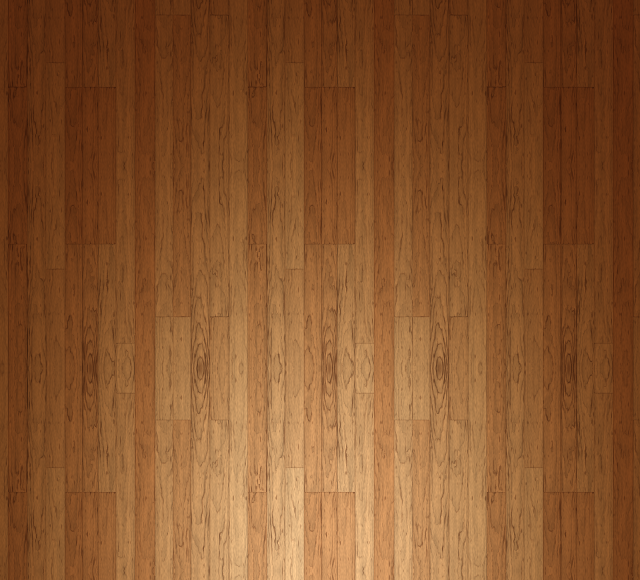
This texture is drawn by a Shadertoy shader. Its source:

```glsl
// Wooden plank floor lit by a warm pool of light at the bottom centre.
// A cell of thirteen planks repeats across and is mirrored up and down;
// gradient noise contours give the grain, with knots on the mirror axis.

const vec2 CELL = vec2(0.3737, 0.3164);    // cell width, mirrored half height
const vec2 ORIGIN = vec2(0.1016, 0.3307);  // left plank edge, mirror axis
const int PLANKS = 13;
const float SEAM_WIDTH = 0.0018;
const float GRAIN_WIDTH = 0.0022;

// Plank layout: edges across, joint heights, tones below and above the joint
const float EDGE[14] = float[14](0.0, 0.073, 0.139, 0.213, 0.293, 0.376, 0.453,
    0.526, 0.606, 0.686, 0.763, 0.843, 0.92, 1.0);
const float JOINT[13] = float[13](0.613, 0.613, 0.613, 0.123, 2.0, 0.255, 0.255,
    1.0, 0.255, 2.0, 0.613, 2.0, 0.49);
const float TONE_LOW[13] = float[13](0.65, 0.6, 0.34, 0.28, 0.8, 0.24, 0.28,
    0.4, 0.42, 0.24, 0.64, 0.33, 0.42);
const float TONE_HIGH[13] = float[13](0.82, 0.78, 0.72, 0.36, 0.8, 0.35, 0.6,
    0.4, 0.32, 0.24, 0.72, 0.33, 0.24);

float hash(vec2 p) {
    vec3 q = fract(vec3(p.xyx) * 0.1031);
    q += dot(q, q.yzx + 33.33);
    return fract((q.x + q.y) * q.z);
}

float cornerSlope(vec2 corner, vec2 offset) {
    float angle = 6.2832 * hash(corner);
    return dot(vec2(cos(angle), sin(angle)), offset);
}

// Gradient noise, roughly -0.7 to 0.7
float noise(vec2 p) {
    vec2 i = floor(p), f = fract(p);
    vec2 w = f * f * f * (f * (f * 6.0 - 15.0) + 10.0);
    vec2 e = vec2(1.0, 0.0);
    float low = mix(cornerSlope(i, f), cornerSlope(i + e, f - e), w.x);
    float high = mix(cornerSlope(i + e.yx, f - e.yx), cornerSlope(i + 1.0, f - 1.0), w.x);
    return mix(low, high, w.y);
}

// Height field whose contours are growth rings; g is in plank widths
float ringField(vec2 g, vec2 seed, float knot) {
    float shift = 0.4 * (hash(seed) - 0.5) * (1.0 - knot);
    float s = g.x - shift;
    float r = length(g * vec2(2.4, 0.6));
    float bump = knot * exp(-r * r);
    float wander = 1.6 * noise(g * vec2(1.1, 0.25) + seed);
    wander += 0.6 * noise(g * vec2(3.0, 0.8) + seed + 31.0);
    wander += 0.3 * noise(g * vec2(6.0, 2.6) + seed + 57.0);
    return 7.0 * s * s + 0.4 * g.y + wander * (1.0 - 0.7 * bump) - 2.2 * bump;
}

// Thin line of constant width along each whole contour of a field
float contourLine(float field, float width) {
    float slope = length(vec2(dFdx(field), dFdy(field))) * iResolution.x;
    float dist = abs(fract(field) - 0.5) / max(slope, 0.001);
    return 1.0 - smoothstep(0.0, width, dist);
}

// Brown ramp from shadow to highlight
vec3 woodColor(float light) {
    vec3 shadow = vec3(0.345, 0.162, 0.061);
    vec3 span = vec3(0.575, 0.57, 0.47);
    return shadow + span * pow(vec3(light), vec3(1.0, 1.08, 1.32));
}

void mainImage(out vec4 fragColor, in vec2 fragCoord) {
    vec2 p = fragCoord / iResolution.x;

    // Repeat across, mirror up and down
    vec2 tile = (p - ORIGIN) / CELL;
    float x = fract(tile.x);
    float v = abs(mod(tile.y + 1.0, 2.0) - 1.0);

    // Find the plank and its board
    int plank = 0;
    for (int i = 1; i < PLANKS; i++) plank += int(step(EDGE[i], x));
    float left = EDGE[plank], right = EDGE[plank + 1], joint = JOINT[plank];
    float upper = step(joint, v);
    float tone = mix(TONE_LOW[plank], TONE_HIGH[plank], upper);
    vec2 seed = vec2(float(plank) * 17.3 + 5.0, upper * 41.7 + 9.0);
    float knot = plank % 6 == 1 ? 1.0 - upper : 0.0;

    // Light pool and plank tint
    vec2 fromLamp = (p - vec2(0.5, 0.0)) * vec2(1.5, 1.0);
    vec3 color = woodColor(exp(-dot(fromLamp, fromLamp) / 0.385));
    color *= mix(vec3(1.05, 1.11, 1.14), vec3(0.91, 0.79, 0.68), tone);

    // Soft streaks and fine fibres
    vec2 g = vec2((x - left) / (right - left) - 0.5, v * 11.0);
    float streaks = noise(g * vec2(3.5, 0.2) + seed) + 0.6 * noise(g * vec2(11.0, 0.8) + seed);
    float fibres = noise(g * vec2(20.0, 6.0) + seed);
    color *= 1.0 + 0.11 * streaks + 0.09 * fibres;

    // Growth rings: faint flowing lines that darken in broken strokes
    float field = ringField(g, seed, knot);
    float presence = smoothstep(-0.15, 0.35, noise(g * vec2(1.7, 0.4) + seed + 83.0));
    float strokes = smoothstep(-0.25, 0.3, noise(g * vec2(5.0, 1.4) + seed + 47.0));
    float figure = mix(0.4, 1.0, hash(seed + 3.0));
    float core = knot * exp(-0.2 * g.y);
    float ink = figure * (0.15 + 0.8 * presence) * (0.35 + 0.65 * strokes);
    float rings = contourLine(field, GRAIN_WIDTH) * max(ink, core * (0.5 + 0.5 * strokes));
    color *= 1.0 - vec3(0.36, 0.45, 0.5) * rings;
    color *= 1.0 - 0.09 * smoothstep(0.2, 1.0, fract(field + 0.5)) * figure;

    // Knot heart and short dark pores
    float heart = knot * (1.0 - smoothstep(0.1, 0.42, length(g * vec2(2.2, 0.75))));
    float pores = smoothstep(0.32, 0.6, noise(g * vec2(9.0, 2.2) + seed + 19.0));
    color *= 1.0 - vec3(0.27, 0.34, 0.38) * max(0.8 * heart, 0.8 * pores);

    // Faint seams, each side with its own strength, and board ends
    float nearest = mod(float(plank) + step(0.5 * (left + right), x), float(PLANKS));
    float side = min(x - left, right - x) * CELL.x;
    float end = abs(v - joint) * CELL.y * (joint < 1.0 ? 1.0 : 1e3);
    float sideSeam = (1.0 - smoothstep(0.0, SEAM_WIDTH, side)) * mix(0.1, 0.6, hash(vec2(nearest, 7.0)));
    float endSeam = (1.0 - smoothstep(0.0, SEAM_WIDTH, end)) * 0.35;
    color *= 1.0 - vec3(0.27, 0.34, 0.39) * max(sideSeam, endSeam);

    fragColor = vec4(clamp(color, 0.0, 1.0), 1.0);
}
```
